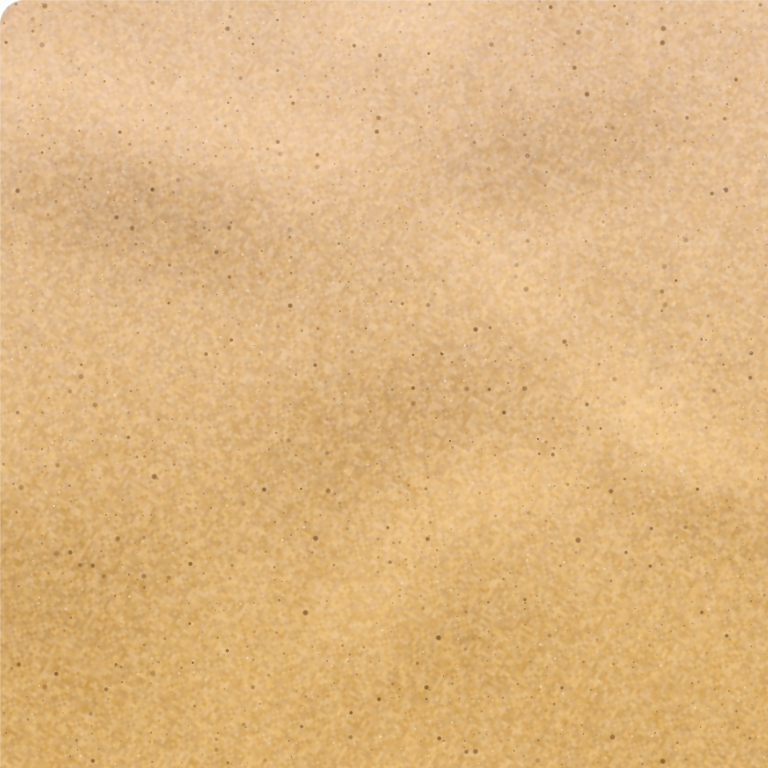
Write a Shadertoy shader that draws this texture.

```glsl
#define TOP_SAND vec3(0.895, 0.750, 0.595)
#define LOW_SAND vec3(0.862, 0.692, 0.435)
#define SHADE_TINT vec3(0.085, 0.090, 0.095)
#define GRAIN_TINT vec3(0.85, 1.0, 1.15)
#define DARK_SPECK vec3(0.48, 0.33, 0.19)
#define PALE_SPECK vec3(0.97, 0.89, 0.80)
#define GRAIN_SCALE 230.0
#define GRAIN_CONTRAST 0.135
#define HUE_CONTRAST 0.07
#define CORNER_RADIUS 0.032

float hash(vec2 p) {
    vec3 q = fract(vec3(p.xyx) * 0.1031);
    q += dot(q, q.yzx + 33.33);
    return fract((q.x + q.y) * q.z);
}

float noise(vec2 p) {
    vec2 cell = floor(p);
    vec2 f = fract(p);
    f = f * f * (3.0 - 2.0 * f);
    float low = mix(hash(cell), hash(cell + vec2(1.0, 0.0)), f.x);
    float high = mix(hash(cell + vec2(0.0, 1.0)), hash(cell + 1.0), f.x);
    return mix(low, high, f.y);
}

float fbm(vec2 p) {
    float sum = 0.0;
    float weight = 0.5;
    for (int i = 0; i < 4; i++) {
        sum += weight * noise(p);
        p = mat2(1.6, 1.2, -1.2, 1.6) * p + 7.3;
        weight *= 0.5;
    }
    return sum;
}

// Soft elliptical mound, turned by an angle
float mound(vec2 p, vec2 centre, vec2 size, float angle) {
    float c = cos(angle);
    float s = sin(angle);
    vec2 d = mat2(c, -s, s, c) * (p - centre) / size;
    return exp(-dot(d, d));
}

// Broad light ridges and shaded hollows
float duneLight(vec2 p) {
    p += 0.07 * (vec2(fbm(p * 4.0), fbm(p * 4.0 + 19.0)) - 0.47);
    float light = 0.0;
    light += 0.45 * mound(p, vec2(0.28, 0.84), vec2(0.30, 0.07), -0.25);
    light += 0.50 * mound(p, vec2(0.66, 0.64), vec2(0.20, 0.05), -0.65);
    light += 0.60 * mound(p, vec2(0.86, 0.44), vec2(0.14, 0.06), -0.50);
    light += 0.55 * mound(p, vec2(0.55, 0.99), vec2(0.10, 0.05), 0.15);
    light += 0.45 * mound(p, vec2(0.50, 0.24), vec2(0.18, 0.06), 0.75);
    light += 0.35 * mound(p, vec2(0.68, 0.37), vec2(0.13, 0.06), 0.10);
    light -= 0.85 * mound(p, vec2(0.17, 0.72), vec2(0.20, 0.075), -0.35);
    light -= 0.65 * mound(p, vec2(0.68, 0.79), vec2(0.17, 0.07), 0.25);
    light -= 0.45 * mound(p, vec2(0.52, 0.46), vec2(0.25, 0.09), 0.30);
    light -= 0.45 * mound(p, vec2(0.90, 0.34), vec2(0.20, 0.05), -0.45);
    light -= 0.50 * mound(p, vec2(0.02, 0.20), vec2(0.22, 0.18), 0.0);
    light -= 0.35 * mound(p, vec2(0.62, 0.17), vec2(0.12, 0.10), 0.60);
    return light + 0.5 * (fbm(p * 7.0 + 3.0) - 0.47);
}

// Scattered round specks, one at most in each cell
float specks(vec2 p, float cells, float share, float seed) {
    vec2 q = p * cells;
    vec2 cell = floor(q);
    vec2 key = cell + seed;
    vec2 centre = 0.3 + 0.4 * vec2(hash(key + 11.0), hash(key + 37.0));
    float radius = mix(0.10, 0.24, hash(key + 53.0));
    float dotMask = 1.0 - smoothstep(radius * 0.4, radius * 1.3, length(q - cell - centre));
    float strength = mix(0.3, 1.0, hash(key + 71.0));
    return dotMask * strength * step(hash(key), share);
}

void mainImage(out vec4 fragColor, in vec2 fragCoord) {
    vec2 uv = fragCoord / iResolution.xy;

    // Large tones
    float light = duneLight(uv);
    vec3 color = mix(LOW_SAND, TOP_SAND, smoothstep(0.0, 1.0, uv.y));
    color += SHADE_TINT * light;

    // Fine grains, coarser in contrast where the sand is shaded
    vec2 g = mat2(0.86, 0.5, -0.5, 0.86) * uv * GRAIN_SCALE;
    float grain = 0.65 * noise(g) + 0.35 * noise(g * 0.53 + 41.0) - 0.5;
    float roughness = clamp(1.0 - 0.35 * light + 0.3 * (0.5 - uv.y), 0.65, 1.5);
    color += GRAIN_TINT * grain * GRAIN_CONTRAST * roughness;

    // Orange and grey grains
    float hue = noise(g * 0.7 + 90.0) - 0.5;
    color += vec3(0.25, -0.1, -1.0) * hue * HUE_CONTRAST;

    // Stray dark and pale grains
    float dark = max(specks(uv, 62.0, 0.06, 5.0), 0.55 * specks(uv + 0.37, 105.0, 0.10, 80.0));
    color = mix(color, DARK_SPECK, 0.75 * dark * min(roughness, 1.1));
    color = mix(color, PALE_SPECK, 0.6 * specks(uv + 0.19, 110.0, 0.05, 140.0));

    // White rounded corner at the upper left
    vec2 inset = max(CORNER_RADIUS - vec2(uv.x, 1.0 - uv.y), 0.0);
    float edge = 1.0 / iResolution.y;
    float outside = smoothstep(-edge, edge, length(inset) - CORNER_RADIUS);
    fragColor = vec4(mix(clamp(color, 0.0, 1.0), vec3(1.0), outside), 1.0);
}
```
